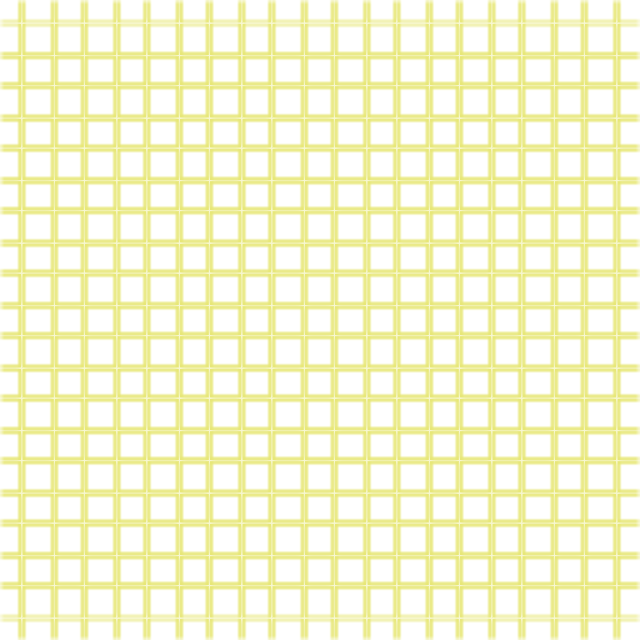
Give the GLSL for this pattern, as a Shadertoy shader.

```glsl
// Soft yellow grid: twenty lines each way, alternating spacing, pale seams and starry crossings.

const float UNIT = 1.0 / 512.0;            // design unit, as a share of the canvas
const float FIRST_LINE = 17.5 * UNIT;      // margin before the first line
const float PERIOD = 50.0 * UNIT;          // one wide plus one narrow cell
const float WIDE_CELL = 26.0 * UNIT;
const float CORE = 1.7 * UNIT;             // half width of the solid band
const float GLOW = 4.3 * UNIT;             // half width including the fade
const float SEAM = 0.9 * UNIT;             // half width of the pale centre
const float STAR_ARM = 3.0 * UNIT;
const vec3 PAPER = vec3(1.0);
const vec3 YELLOW = vec3(0.905, 0.905, 0.46);

// Distance to the nearest line along each axis.
vec2 lineDistance(vec2 p) {
    vec2 m = mod(p - FIRST_LINE, PERIOD);
    return min(min(m, PERIOD - m), abs(m - WIDE_CELL));
}

// 1 inside the inner radius, fading to 0 at the outer radius.
vec2 softBand(vec2 d, float inner, float outer) {
    return 1.0 - smoothstep(inner, outer, d);
}

// Lines lose a little ink where they run off the canvas.
vec2 endFade(vec2 p, float reach) {
    vec2 toEdge = min(p, 1.0 - p);
    return mix(vec2(0.45), vec2(1.0), smoothstep(0.0, reach, toEdge));
}

// The outermost horizontal lines are fainter than the rest.
float rowStrength(float y) {
    return mix(0.62, 1.0, step(0.06, min(y, 1.0 - y)));
}

void mainImage(out vec4 fragColor, in vec2 fragCoord) {
    vec2 p = fragCoord / iResolution.xy;
    float pixel = 1.0 / min(iResolution.x, iResolution.y);
    vec2 d = lineDistance(p);

    // Overlapping bands deepen at the crossings and round the cell corners.
    vec2 ink = 0.86 * softBand(d, CORE, GLOW) * endFade(p, 4.0 * UNIT).yx;
    ink.y *= rowStrength(p.y);
    float cover = 1.0 - (1.0 - ink.x) * (1.0 - ink.y);

    // Thin seams run down every line and brighten into a star at each crossing.
    vec2 seam = softBand(d, 0.2 * UNIT, max(SEAM, pixel));
    vec2 arm = exp(-d.yx * d.yx / (STAR_ARM * STAR_ARM));
    vec2 lift = seam * mix(vec2(0.3), vec2(0.68), arm);
    cover *= 1.0 - max(lift.x, lift.y);

    fragColor = vec4(mix(PAPER, YELLOW, cover), 1.0);
}
```
